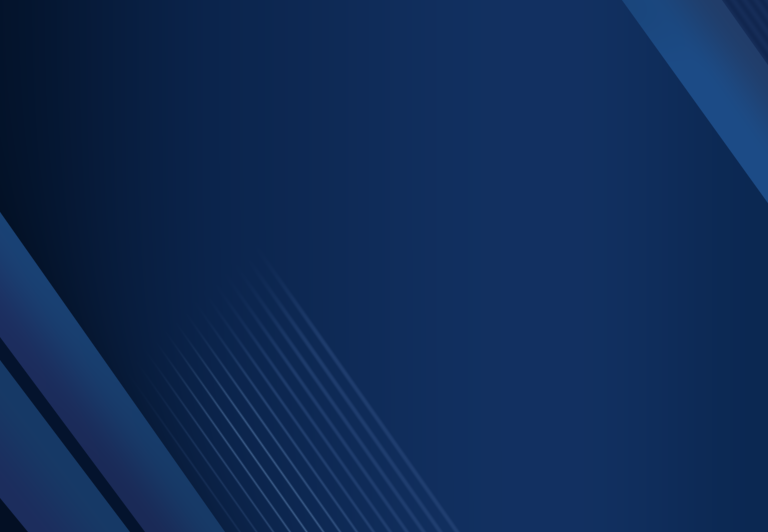
Reproduce this background procedurally as a WebGL 2 fragment shader.

```glsl
#version 300 es
precision highp float;

#define LINE_COUNT 14.0
#define LINE_FIRST 0.451
#define LINE_STEP 0.0314
#define LINE_RUN 0.705
#define LINE_THIN 0.0022
#define LINE_WIDE 0.0052
#define LINE_FADE 0.36
#define SHADOW_REACH 0.07

uniform vec2 u_resolution;
out vec4 fragColor;

const vec3 NIGHT = vec3(0.010, 0.068, 0.155);
const vec3 NAVY = vec3(0.042, 0.140, 0.295);
const vec3 BLUE = vec3(0.070, 0.190, 0.380);
const vec3 DUSK = vec3(0.043, 0.155, 0.320);
const vec3 STEEL = vec3(0.095, 0.245, 0.435);
const vec3 VIOLET = vec3(0.110, 0.175, 0.365);
const vec3 AZURE = vec3(0.110, 0.295, 0.525);
const vec3 SLATE = vec3(0.130, 0.240, 0.415);
const vec3 GAP = vec3(0.016, 0.075, 0.175);

// Signed distance to a slanted edge that meets the bottom at x = foot
float edge(vec2 p, float foot, float run) {
    return (p.x + run * p.y - foot) / sqrt(1.0 + run * run);
}

// Antialiased coverage of the side where d is positive
float cover(float d) {
    float px = 0.8 / u_resolution.y;
    return smoothstep(-px, px, d);
}

// Horizontal sweep, darkest on the left and brightest right of the centre
vec3 backdrop(float x) {
    vec3 c = mix(NIGHT, NAVY, smoothstep(-0.12, 0.46, x));
    c = mix(c, BLUE, smoothstep(0.28, 1.0, x));
    return mix(c, DUSK, smoothstep(1.06, 1.46, x));
}

// Fan of parallel strokes, thin on the left and wide on the right
vec3 addLines(vec3 base, vec2 p) {
    float slot = (p.x + LINE_RUN * p.y - LINE_FIRST) / LINE_STEP;
    float index = floor(slot + 0.5);
    float inside = step(0.0, index) * step(index, LINE_COUNT - 1.0);
    float t = clamp(index / (LINE_COUNT - 1.0), 0.0, 1.0);
    float d = abs(slot - index) * LINE_STEP / sqrt(1.0 + LINE_RUN * LINE_RUN);
    float px = 0.8 / u_resolution.y;
    float halfWidth = mix(LINE_THIN, LINE_WIDE, smoothstep(0.3, 1.0, t));
    float stroke = 1.0 - smoothstep(halfWidth * 0.4 - px, halfWidth + px, d);

    // Strokes dissolve towards a diagonal front at their upper ends
    float depth = 0.098 + 0.96 * p.x - p.y;
    float fade = smoothstep(0.0, LINE_FADE, depth);
    float shine = exp(-pow((t - 0.32) / 0.2, 2.0));
    vec3 tint = mix(vec3(0.16, 0.28, 0.48), vec3(0.30, 0.44, 0.62), shine);
    float alpha = mix(0.62, 0.75, shine) * mix(0.6, 1.0, smoothstep(0.0, 0.2, t));
    return mix(base, tint, stroke * fade * alpha * inside);
}

// Two bands and the dark gaps in the lower left corner
vec3 addLowerBands(vec3 base, vec2 p) {
    float outer = edge(p, 0.423, 0.703);
    float outerEnd = edge(p, 0.2726, 0.744);
    float inner = edge(p, 0.2444, 0.756);
    float innerEnd = edge(p, 0.0526, 0.823);

    float shadow = exp(-max(outer, 0.0) / SHADOW_REACH);
    vec3 c = base * (1.0 - 0.15 * shadow);

    float across = clamp(-outer / (outerEnd - outer), 0.0, 1.0);
    vec3 band = mix(STEEL, VIOLET, smoothstep(0.05, 0.95, across));
    band *= mix(0.93, 1.05, smoothstep(0.0, 0.6, p.y));
    c = mix(c, band, cover(-outer));
    c = mix(c, GAP, cover(-outerEnd));

    across = clamp(-inner / (innerEnd - inner), 0.0, 1.0);
    band = mix(STEEL * 0.92, VIOLET, smoothstep(0.1, 0.95, across));
    c = mix(c, band, cover(-inner));
    return mix(c, GAP * 0.8, cover(-innerEnd));
}

// Bright band and faintly ribbed corner at the upper right
vec3 addUpperBand(vec3 base, vec2 p) {
    float near = edge(p, 1.888, 0.719);
    float far = edge(p, 2.065, 0.708);
    float across = clamp(near / (near - far), 0.0, 1.0);
    vec3 band = mix(AZURE, SLATE, smoothstep(0.25, 1.0, across));
    band *= mix(1.0, 0.92, smoothstep(0.85, 1.0, p.y) * (1.0 - across));
    vec3 c = mix(base, band, cover(near));

    float rib = 0.5 + 0.5 * cos(far * 360.0);
    vec3 corner = mix(vec3(0.065, 0.150, 0.310), vec3(0.085, 0.175, 0.345), rib);
    return mix(c, corner, cover(far));
}

void main() {
    vec2 p = gl_FragCoord.xy / u_resolution.y;
    vec3 color = backdrop(p.x);
    color = addLines(color, p);
    color = addLowerBands(color, p);
    color = addUpperBand(color, p);
    fragColor = vec4(color, 1.0);
}
```
